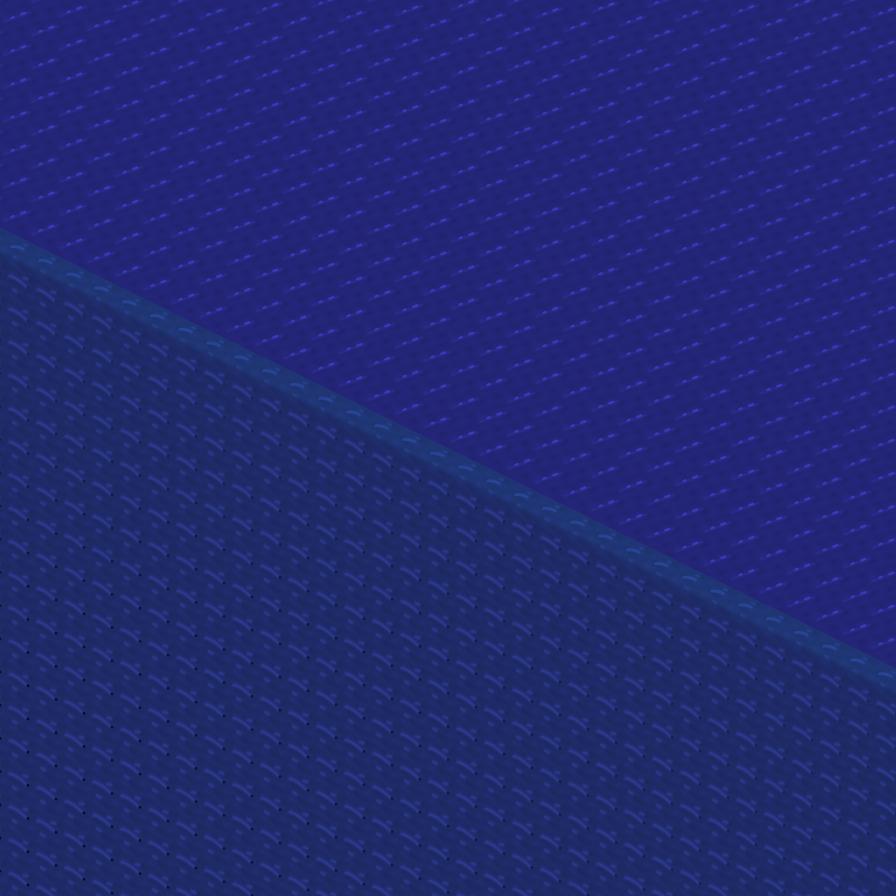
This texture is drawn by a WebGL 2 fragment shader. Its source:

```glsl
#version 300 es
precision highp float;

#define COLUMNS 32.0
#define ROWS 27.0
#define SLOPE 0.492
#define EDGE_HEIGHT 0.746
#define BAND_WIDTH 0.030
#define MARK_PHASE vec2(0.64, 0.78)
#define STROKE_WIDTH 0.0013
#define HALO_WIDTH 0.0042
#define RIPPLE 0.035
#define GRAIN 0.035

uniform vec2 u_resolution;
out vec4 fragColor;

const vec3 UPPER_BASE = vec3(0.137, 0.143, 0.462);
const vec3 UPPER_STREAK = vec3(0.165, 0.175, 0.56);
const vec3 UPPER_GLINT = vec3(0.24, 0.24, 0.78);
const vec3 LOWER_BASE = vec3(0.118, 0.166, 0.402);
const vec3 LOWER_HALO = vec3(0.140, 0.190, 0.465);
const vec3 LOWER_STREAK = vec3(0.175, 0.235, 0.59);
const vec3 BAND_BASE = vec3(0.122, 0.208, 0.455);
const vec3 BAND_GLINT = vec3(0.165, 0.28, 0.62);
const vec3 PIT = vec3(0.03, 0.05, 0.14);

float segmentDistance(vec2 p, vec2 a, vec2 b) {
    vec2 pa = p - a, ba = b - a;
    return length(pa - ba * clamp(dot(pa, ba) / dot(ba, ba), 0.0, 1.0));
}

float stroke(float d, float width, float aa) {
    return 1.0 - smoothstep(width - aa, width + aa, d);
}

// Sheared lattice whose rows run along the dividing edge
vec2 toLattice(vec2 p) {
    return vec2(p.x * COLUMNS, (p.y + SLOPE * p.x) * ROWS);
}

vec2 fromLattice(vec2 g) {
    float x = g.x / COLUMNS;
    return vec2(x, g.y / ROWS - SLOPE * x);
}

void main() {
    vec2 uv = gl_FragCoord.xy / u_resolution;
    float aa = 0.75 / min(u_resolution.x, u_resolution.y);
    vec2 lattice = toLattice(uv);
    vec2 cell = floor(lattice - MARK_PHASE + 0.5);

    // Nearest marks around the lattice points
    float rising = 1.0, spark = 1.0, falling = 1.0, fleck = 1.0, dash = 1.0, hole = 1.0;
    for (int j = -1; j <= 1; j++) {
        for (int i = -1; i <= 1; i++) {
            vec2 q = uv - fromLattice(cell + vec2(i, j) + MARK_PHASE);

            rising = min(rising, segmentDistance(q, vec2(-0.015, -0.006), vec2(0.013, 0.004)));
            spark = min(spark, segmentDistance(q, vec2(0.004, 0.002), vec2(0.008, 0.0035)));
            spark = min(spark, segmentDistance(q, vec2(-0.007, -0.002), vec2(-0.005, -0.001)));

            vec2 bent = q + vec2(0.0, 20.0 * q.x * q.x);
            falling = min(falling, segmentDistance(bent, vec2(-0.009, 0.008), vec2(0.009, -0.004)));
            fleck = min(fleck, segmentDistance(q, vec2(0.007, 0.004), vec2(0.010, 0.003)));
            fleck = min(fleck, segmentDistance(q, vec2(-0.005, -0.009), vec2(-0.002, -0.011)));
            dash = min(dash, segmentDistance(bent, vec2(-0.007, 0.003), vec2(0.006, 0.0)));

            hole = min(hole, length(q - fromLattice(vec2(0.36, -0.03))));
        }
    }

    // Relief: broad ripples plus fine grain along each field's streaks
    vec2 wave = 6.2831853 * (lattice - MARK_PHASE);
    float ripple = RIPPLE * (0.6 * sin(wave.y + wave.x) + 0.4 * sin(2.0 * wave.x - wave.y));
    float risingGrain = GRAIN * sin(3.0 * wave.y - 2.0 * wave.x) * (0.6 + 0.4 * sin(2.0 * wave.x));
    float fallingGrain = GRAIN * sin(3.0 * wave.y + sin(wave.x)) * (0.6 + 0.4 * sin(3.0 * wave.x));

    // Upper field
    vec3 upper = UPPER_BASE * (1.0 + ripple + risingGrain);
    float upperHalo = 1.0 - smoothstep(0.0, HALO_WIDTH, rising);
    upper = mix(upper, UPPER_STREAK, 0.35 * upperHalo);
    upper = mix(upper, UPPER_STREAK, 0.65 * stroke(rising, STROKE_WIDTH, aa));
    upper = mix(upper, UPPER_GLINT, 0.85 * stroke(spark, STROKE_WIDTH, aa));

    // Lower field, with pits strongest at the lower left
    vec3 lower = LOWER_BASE * (1.0 + ripple + 1.4 * fallingGrain);
    float lowerHalo = 1.0 - smoothstep(0.3 * HALO_WIDTH, HALO_WIDTH, min(falling, fleck));
    lower = mix(lower, LOWER_HALO, 0.8 * lowerHalo);
    lower = mix(lower, LOWER_STREAK, 0.75 * stroke(falling, STROKE_WIDTH, aa));
    lower = mix(lower, LOWER_STREAK, 0.60 * stroke(fleck, STROKE_WIDTH, aa));
    float pitDepth = (1.0 - 0.7 * uv.x) * (1.0 - 0.7 * smoothstep(0.2, 0.7, uv.y));
    lower = mix(lower, PIT, pitDepth * stroke(hole, 0.0016, aa));

    // Lit band below the edge
    vec3 band = BAND_BASE * (1.0 + ripple + fallingGrain);
    band = mix(band, BAND_GLINT, 0.8 * stroke(dash, 0.0016, aa));
    band = mix(band, BAND_GLINT, 0.5 * stroke(fleck, STROKE_WIDTH, aa));
    float depth = EDGE_HEIGHT - SLOPE * uv.x - uv.y;
    float bandFade = 1.0 - smoothstep(0.75 * BAND_WIDTH, 1.15 * BAND_WIDTH, depth);
    lower = mix(lower, band, bandFade);

    vec3 color = mix(upper, lower, smoothstep(-1.5 * aa, 1.5 * aa, depth));
    fragColor = vec4(color, 1.0);
}
```
